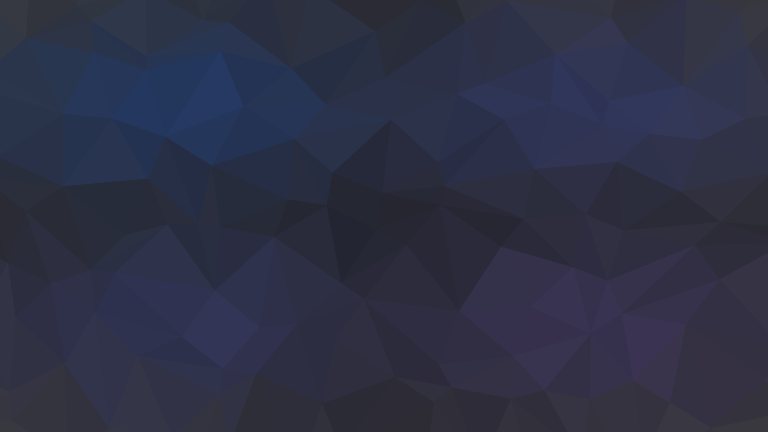
A WebGL 1 fragment shader for this background:

```glsl
precision highp float;
// Dark low-poly mesh of flat triangles with soft blue and violet glows.

uniform vec2 u_resolution;

const float ROWS = 7.8;        // mesh cells over the canvas height
const float JITTER = 0.9;      // vertex scatter inside a cell
const float FACET_TONE = 0.13; // brightness spread between facets
const float MESH_ANGLE = 0.6;  // turns the mesh so that its rows do not show

float hash(vec2 p) {
  return fract(sin(dot(p, vec2(127.1, 311.7))) * 43758.5453);
}

vec2 rotate(vec2 p, float angle) {
  float c = cos(angle);
  float s = sin(angle);
  return vec2(c * p.x - s * p.y, s * p.x + c * p.y);
}

// Scattered mesh vertex belonging to a grid cell
vec2 meshVertex(vec2 cell) {
  vec2 offset = vec2(hash(cell), hash(cell + 57.3)) - 0.5;
  return cell + 0.5 + JITTER * offset;
}

float cross2(vec2 a, vec2 b) {
  return a.x * b.y - a.y * b.x;
}

float signedArea(vec2 a, vec2 b, vec2 c) {
  return 0.5 * cross2(b - a, c - a);
}

// Distance to the line a-b, positive on its left
float edgeDistance(vec2 p, vec2 a, vec2 b) {
  return cross2(b - a, p - a) / max(length(b - a), 0.001);
}

// Four glows over a neutral ground that darkens towards the centre
vec3 backdrop(vec2 uv) {
  vec2 fromCentre = abs(uv - 0.5);
  vec2 q = 2.0 * fromCentre;
  float lift = 0.35 * q.x + 0.4 * q.y + 0.25 * q.x * q.y;
  vec3 neutral = mix(vec3(0.135, 0.135, 0.16), vec3(0.225, 0.222, 0.235), lift);

  vec2 side = smoothstep(0.25, 0.75, uv);
  vec3 lower = mix(vec3(0.188, 0.2, 0.325), vec3(0.222, 0.198, 0.32), side.x);
  vec3 upper = mix(vec3(0.135, 0.215, 0.37), vec3(0.192, 0.215, 0.36), side.x);
  vec3 tint = mix(lower, upper, side.y);

  vec2 d = (fromCentre - vec2(0.26, 0.25)) / vec2(0.28, 0.215);
  return mix(neutral, tint, exp(-dot(d, d)));
}

// Adds one flat facet, weighted by its antialiased coverage
void addFacet(inout vec4 sum, vec2 p, vec2 a, vec2 b, vec2 c,
              vec2 extent, float pixel) {
  float inside = min(edgeDistance(p, a, b),
                     min(edgeDistance(p, b, c), edgeDistance(p, c, a)));
  float coverage = clamp(0.5 + inside / pixel, 0.0, 1.0);
  vec2 centroid = (a + b + c) / 3.0;
  float tone = 1.0 + FACET_TONE * (hash(floor(centroid * 64.0)) - 0.5);
  vec2 uv = rotate(centroid, -MESH_ANGLE) / extent;
  vec3 colour = backdrop(clamp(uv, 0.0, 1.0)) * tone;
  sum += vec4(colour, 1.0) * coverage;
}

void main() {
  float pixel = ROWS / u_resolution.y;
  vec2 p = rotate(gl_FragCoord.xy * pixel, MESH_ANGLE);
  vec2 extent = u_resolution * pixel;
  vec4 sum = vec4(0.0);

  // Only these four quads can reach the current cell
  for (int j = -1; j <= 0; j++) {
    for (int i = -1; i <= 0; i++) {
      vec2 cell = floor(p) + vec2(float(i), float(j));
      vec2 a = meshVertex(cell);
      vec2 b = meshVertex(cell + vec2(1.0, 0.0));
      vec2 c = meshVertex(cell + vec2(1.0, 1.0));
      vec2 d = meshVertex(cell + vec2(0.0, 1.0));

      // Split along the diagonal that leaves the fuller triangles
      float splitAC = min(signedArea(a, b, c), signedArea(a, c, d));
      float splitBD = min(signedArea(a, b, d), signedArea(b, c, d));
      if (splitAC > splitBD) {
        addFacet(sum, p, a, b, c, extent, pixel);
        addFacet(sum, p, a, c, d, extent, pixel);
      } else {
        addFacet(sum, p, a, b, d, extent, pixel);
        addFacet(sum, p, b, c, d, extent, pixel);
      }
    }
  }
  gl_FragColor = vec4(sum.rgb / max(sum.a, 0.001), 1.0);
}
```
